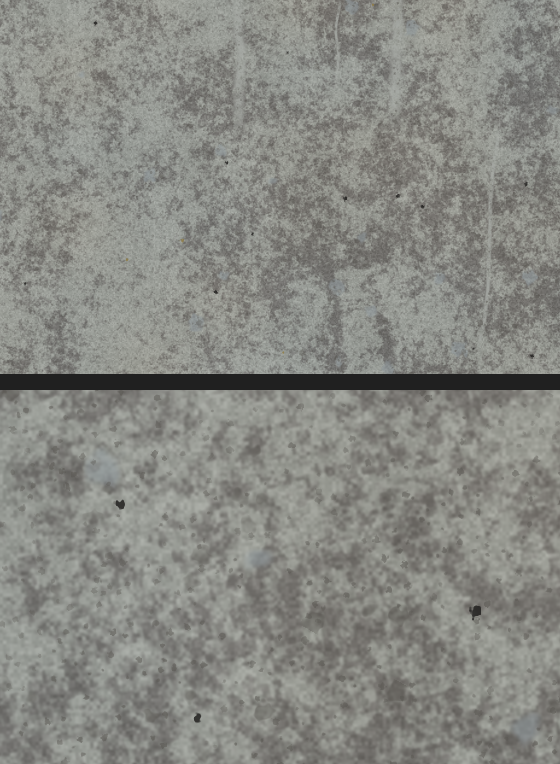
Top, the full canvas; bottom, a detail of the centre.
Write a Shadertoy shader that draws this texture.

```glsl
// Weathered concrete: a pale grey-green slab with warm grey, grainy stains.
// Warped fractal noise and soft blotches steer the stains; scattered specks,
// pale vertical scrapes and dark drips are layered on top.

const vec3 PALE = vec3(0.609, 0.620, 0.594);
const vec3 STAIN = vec3(0.448, 0.440, 0.426);
const vec3 SCRAPE = vec3(0.670, 0.685, 0.665);
const vec3 BLUISH = vec3(0.565, 0.600, 0.615);
const vec3 SPECK = vec3(0.350, 0.340, 0.320);
const vec3 PIT = vec3(0.130, 0.125, 0.120);
const vec3 OCHRE = vec3(0.560, 0.470, 0.220);

// Blotches: centre x, centre y, radius, strength (negative is clean).
const vec4 BLOTCHES[10] = vec4[10](
    vec4(1.13, 0.58, 0.16, 0.08), vec4(1.42, 0.42, 0.22, 0.07),
    vec4(0.75, 0.27, 0.08, 0.12), vec4(0.86, 0.56, 0.10, 0.09),
    vec4(0.36, 0.90, 0.20, 0.06), vec4(0.12, 0.09, 0.09, 0.10),
    vec4(0.14, 0.40, 0.10, 0.07), vec4(0.95, 0.36, 0.11, 0.08),
    vec4(0.97, 0.16, 0.10, -0.08), vec4(0.36, 0.20, 0.24, -0.04));

// Streaks: start x, y and end x, y.
const vec4 SCRAPES[4] = vec4[4](
    vec4(0.645, 1.06, 0.638, 0.63), vec4(0.905, 1.00, 0.893, 0.76),
    vec4(1.068, 1.06, 1.058, 0.65), vec4(1.330, 0.67, 1.280, 0.00));
const float SCRAPE_WIDTHS[4] = float[4](0.020, 0.006, 0.024, 0.008);
const vec4 DRIPS[2] = vec4[2](
    vec4(0.865, 0.33, 0.920, 0.03), vec4(0.990, 0.27, 1.055, 0.00));

float hash(vec2 p) {
    vec3 q = fract(p.xyx * 0.1031);
    q += dot(q, q.yzx + 33.33);
    return fract((q.x + q.y) * q.z);
}

float noise(vec2 p) {
    vec2 i = floor(p), f = fract(p);
    f = f * f * (3.0 - 2.0 * f);
    return mix(mix(hash(i), hash(i + vec2(1, 0)), f.x),
               mix(hash(i + vec2(0, 1)), hash(i + vec2(1, 1)), f.x), f.y);
}

float fbm(vec2 p, int octaves, float gain) {
    float sum = 0.0, weight = 0.5, total = 0.0;
    for (int i = 0; i < octaves; i++) {
        sum += weight * noise(p);
        total += weight;
        p = mat2(0.8, 0.6, -0.6, 0.8) * p * 2.03 + 17.3;
        weight *= gain;
    }
    return sum / total;
}

// Coverage of one randomly placed, ragged dot per occupied, tilted cell.
float dots(vec2 p, float cells, float density, float radius, float soft, float seed) {
    vec2 q = mat2(0.87, 0.5, -0.5, 0.87) * p * cells + 40.0;
    vec2 id = floor(q) + seed;
    vec2 centre = 0.25 + 0.5 * vec2(hash(id + 3.1), hash(id + 7.7));
    float r = radius * mix(0.4, 1.0, hash(id + 11.9));
    float d = length(fract(q) - centre) / cells;
    d += (noise(p / radius * 1.7 + seed) - 0.5) * r * 1.1;
    return step(hash(id), density) * (1.0 - smoothstep(r - soft, r + soft, d));
}

// Soft line along a segment with a gentle sideways wobble and faded ends.
float streak(vec2 p, vec4 ends, float width) {
    vec2 axis = ends.zw - ends.xy;
    p.x += (noise(vec2(p.y * 13.0, ends.x * 40.0)) - 0.5) * 0.016;
    float along = dot(p - ends.xy, axis) / dot(axis, axis);
    float d = length(p - ends.xy - axis * clamp(along, 0.0, 1.0));
    float fade = smoothstep(-0.02, 0.08, along) * (1.0 - smoothstep(0.8, 1.03, along));
    return fade * (1.0 - smoothstep(width * 0.2, width, d));
}

float blotchBias(vec2 p) {
    float bias = mix(-0.035, 0.03, smoothstep(0.4, 1.1, p.x));
    for (int i = 0; i < 10; i++) {
        vec2 d = (p - BLOTCHES[i].xy) / BLOTCHES[i].z;
        bias += BLOTCHES[i].w * exp(-dot(d, d));
    }
    return bias;
}

void mainImage(out vec4 fragColor, in vec2 fragCoord) {
    vec2 p = fragCoord / iResolution.y;
    float pixel = 1.0 / iResolution.y;

    // Stains: modest broad shapes and clumps, strongly broken up by grain.
    vec2 warp = vec2(noise(p * 9.0), noise(p * 9.0 + 31.0)) - 0.5;
    vec2 warped = p + 0.05 * warp;
    float broad = 0.5 + 0.42 * (fbm(warped * vec2(7.0, 5.5) + 4.0, 3, 0.6) - 0.5);
    broad += 0.45 * (fbm(warped * 19.0 + 23.0, 3, 0.7) - 0.5) + blotchBias(p);
    for (int i = 0; i < 2; i++) broad += 0.20 * streak(p, DRIPS[i], 0.022);
    float grain = fbm(p * 62.0, 3, 0.9);
    float fine = noise(p * 310.0 + 9.0);
    float stain = smoothstep(0.36, 0.80, broad + 0.85 * (grain - 0.5));
    vec3 color = mix(PALE, STAIN, stain);

    // Cloudy mottling, faint vertical washes and sandy grain.
    float wash = fbm(p * vec2(24.0, 2.5) + 50.0, 3, 0.6) - 0.5;
    color += 0.05 * (fbm(p * 9.0 + 80.0, 4, 0.6) - 0.5) + 0.04 * wash;
    color += 0.09 * (fine - 0.5) + 0.05 * (noise(p * 150.0 + 33.0) - 0.5);
    color += vec3(0.014, 0.0, -0.014) * (noise(p * 5.0 + 60.0) - 0.5);

    // Bluish patches and chalky scrapes.
    color = mix(color, BLUISH, 0.6 * dots(p, 7.0, 0.22, 0.020, 0.006, 5.0));
    for (int i = 0; i < 4; i++) {
        float chalk = streak(p, SCRAPES[i], SCRAPE_WIDTHS[i]);
        color = mix(color, SCRAPE, chalk * smoothstep(0.25, 0.65, grain) * 0.8);
    }

    // Specks gather on stains; pits and ochre flecks are rare.
    float gather = smoothstep(0.42, 0.62, broad);
    color = mix(color, SPECK, dots(p, 90.0, 0.25, 0.0030, pixel, 20.0) * mix(0.3, 0.55, gather));
    color = mix(color, SPECK, dots(p, 32.0, 0.16, 0.0080, 0.002, 140.0) * mix(0.1, 0.5, gather));
    color = mix(color, OCHRE, 0.7 * dots(p, 10.0, 0.04, 0.0060, 0.002, 270.0));
    color = mix(color, PIT, 0.85 * dots(p, 11.0, 0.05, 0.0050, pixel, 390.0));

    fragColor = vec4(color, 1.0);
}
```
